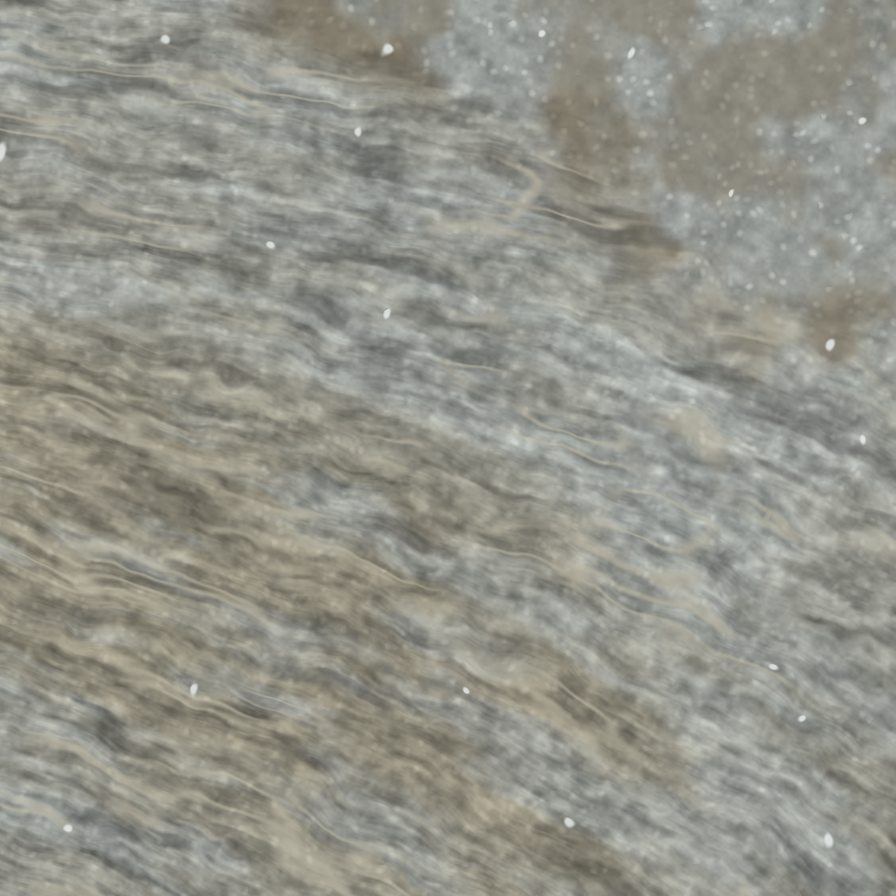
A three.js fragment shader for this texture:

```glsl
#define GREY_STONE vec3(0.605, 0.622, 0.606)
#define OCHRE_STONE vec3(0.560, 0.542, 0.478)
#define BROWN_STAIN vec3(0.495, 0.468, 0.405)
#define CREAM_VEIN vec3(0.735, 0.715, 0.640)
#define SPARKLE vec3(0.90, 0.92, 0.91)
#define FIBRE_SCALE vec2(24.0, 78.0)
#define FIBRE_CONTRAST 0.50
#define GRAIN_SCALE 68.0
#define GRAIN_CONTRAST 0.38
#define SPECK_SCALE 85.0
#define SPARKLE_SCALE 46.0
#define SPARKLE_SHARE 0.007

varying vec2 vUv;

float hash(vec2 p) {
  vec3 q = fract(vec3(p.xyx) * 0.1031);
  q += dot(q, q.yzx + 33.33);
  return fract((q.x + q.y) * q.z);
}

float noise(vec2 p) {
  vec2 i = floor(p);
  vec2 f = fract(p);
  f = f * f * (3.0 - 2.0 * f);
  float low = mix(hash(i), hash(i + vec2(1.0, 0.0)), f.x);
  float high = mix(hash(i + vec2(0.0, 1.0)), hash(i + 1.0), f.x);
  return mix(low, high, f.y);
}

float fbm(vec2 p) {
  float sum = 0.0;
  float gain = 0.57;
  for (int i = 0; i < 3; i++) {
    sum += gain * noise(p);
    p = p * 2.03 + vec2(17.3, 9.1);
    gain *= 0.5;
  }
  return sum;
}

// Cellular noise: distance to the nearest point, and that point's random id
vec2 cellular(vec2 p) {
  vec2 cell = floor(p);
  vec2 nearest = vec2(8.0, 0.0);
  for (int y = -1; y <= 1; y++) {
    for (int x = -1; x <= 1; x++) {
      vec2 c = cell + vec2(float(x), float(y));
      vec2 point = c + 0.1 + 0.8 * vec2(hash(c + 3.7), hash(c + 51.2));
      float d = length(p - point);
      if (d < nearest.x) nearest = vec2(d, hash(c + 97.4));
    }
  }
  return nearest;
}

// Along and across the layers, which steepen towards the bottom
vec2 foliation(vec2 p) {
  return vec2(p.x - 0.4 * p.y, p.y + (p.x - 1.0) * (0.7 - 0.5 * p.y));
}

void main() {
  vec2 p = vUv;
  vec2 wobble = vec2(fbm(p * 13.0 + 5.0), fbm(p * 13.0 + 41.0)) - 0.5;
  vec2 layer = foliation(p + 0.026 * wobble) + 4.0;

  // Regions: granular upper corner, stained seam, ochre lower bands
  float seamDist = p.y + 0.62 * p.x - 1.2 + 0.16 * (fbm(p * 6.0) - 0.5);
  float granular = smoothstep(-0.04, 0.05, seamDist);
  float patches = smoothstep(0.38, 0.62, fbm(p * 9.0 + 23.0));
  float seam = exp(-pow(seamDist / 0.055, 2.0)) * patches;
  float mottle = granular * smoothstep(0.47, 0.68, fbm(p * 11.0 + 61.0));
  float bandDist = (p.y + 0.45 * p.x - 0.43) / 0.24;
  float lower = exp(-bandDist * bandDist) * (1.0 - 0.75 * smoothstep(0.45, 0.9, p.x));
  float bands = smoothstep(0.32, 0.68, fbm(layer * vec2(5.0, 15.0)));
  float ochre = clamp(lower * (0.3 + 0.8 * bands) + 0.35 * bands * (1.0 - granular), 0.0, 1.0);

  vec3 color = mix(GREY_STONE, OCHRE_STONE, ochre);
  color = mix(color, GREY_STONE * 0.95, granular * 0.7);
  color = mix(color, BROWN_STAIN, clamp(0.85 * seam + 0.6 * mottle, 0.0, 0.9));

  // Fine relief: fibres along the layers over uneven grains
  float calm = 1.0 - 0.45 * max(seam, mottle);
  float fibre = (fbm(layer * FIBRE_SCALE) - 0.5) * (1.0 - 0.8 * granular);
  float grain = fbm(p * GRAIN_SCALE + 7.0) - 0.5;
  float cloud = fbm(p * 4.0 + 13.0) - 0.5;
  color *= 1.0 + calm * (FIBRE_CONTRAST * fibre + GRAIN_CONTRAST * grain) + 0.14 * cloud;

  // Dark creases and thin cream veins
  float bedded = 1.0 - granular;
  float crease = smoothstep(0.57, 0.76, fbm(layer * vec2(10.0, 36.0) + 31.0));
  color *= 1.0 - 0.17 * crease * bedded;
  float ridge = 1.0 - abs(2.0 * noise(layer * vec2(9.0, 46.0) + 71.0) - 1.0);
  float veinPatch = smoothstep(0.45, 0.75, noise(layer * vec2(7.0, 17.0) + 83.0));
  float vein = smoothstep(0.62, 1.0, ridge) * veinPatch * bedded;
  color = mix(color, CREAM_VEIN, 0.6 * vein);

  // Pale mineral specks and a few bright sparkles
  vec2 speck = cellular(p * SPECK_SCALE + 2.0 * wobble);
  float pale = smoothstep(0.5, 0.08, speck.x) * smoothstep(0.55, 1.0, speck.y);
  color += pale * mix(0.06, 0.13, granular) * calm;
  vec2 glint = cellular(p * SPARKLE_SCALE + 3.0 * wobble);
  float sparkle = smoothstep(0.30, 0.12, glint.x) * step(1.0 - SPARKLE_SHARE, glint.y);
  color = mix(color, SPARKLE, 0.85 * sparkle);

  gl_FragColor = vec4(color, 1.0);
}
```
